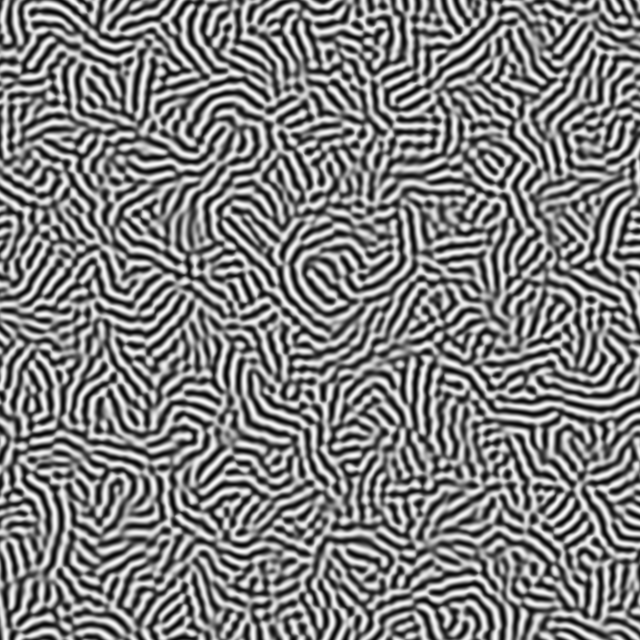
Reproduce this pattern procedurally as a WebGL 1 fragment shader.

```glsl
precision highp float;

uniform vec2 u_resolution;

#define STRIPE_COUNT 51.0   // stripe periods across the canvas
#define CELL_SIZE 0.85      // wavelet cell, in stripe periods
#define WAVELET_RADIUS 3.0  // wavelet reach, in cells (at most 3)
#define DOMAIN_SIZE 3.6     // scale of direction changes, in stripe periods
#define SOFTNESS 0.9        // greying where stripes meet or break
#define DARK vec3(0.01)
#define LIGHT vec3(0.99)

const float TAU = 6.2831853;

vec2 hash2(vec2 p) {
  vec3 q = fract(p.xyx * vec3(0.1031, 0.1030, 0.0973));
  q += dot(q, q.yzx + 33.33);
  return fract((q.xx + q.yz) * q.zy);
}

float cornerSlope(vec2 corner, vec2 offset) {
  return dot(hash2(corner) * 2.0 - 1.0, offset);
}

float gradientNoise(vec2 p) {
  vec2 i = floor(p);
  vec2 f = p - i;
  vec2 s = f * f * f * (f * (f * 6.0 - 15.0) + 10.0);
  vec2 e = vec2(1.0, 0.0);
  float low = mix(cornerSlope(i, f), cornerSlope(i + e, f - e), s.x);
  float high = mix(cornerSlope(i + e.yx, f - e.yx), cornerSlope(i + 1.0, f - 1.0), s.x);
  return mix(low, high, s.y);
}

// Smooth field of undirected axes, built from a double-angle vector.
vec2 stripeNormal(vec2 p) {
  float x = gradientNoise(p + 17.3);
  float y = gradientNoise(p + vec2(91.8, 54.6));
  float angle = 0.5 * atan(y, x + 1e-5);
  return vec2(cos(angle), sin(angle));
}

// Sum of oriented wavelets, divided by its local amplitude: -1 to 1.
float labyrinth(vec2 p) {
  vec2 cell = floor(p);
  float wave = 0.0;
  vec2 quadrature = vec2(0.0);
  for (int j = -3; j <= 3; j++) {
    for (int i = -3; i <= 3; i++) {
      vec2 id = cell + vec2(float(i), float(j));
      vec2 site = id + hash2(id + 211.0);
      vec2 d = p - site;
      float window = max(0.0, 1.0 - dot(d, d) / (WAVELET_RADIUS * WAVELET_RADIUS));
      window *= window * window;
      vec2 normal = stripeNormal(site * CELL_SIZE / DOMAIN_SIZE);
      float phase = TAU * (CELL_SIZE * dot(normal, d) + hash2(id + 407.0).x);
      wave += window * cos(phase);
      quadrature += window * sin(phase) * normal;
    }
  }
  return wave / sqrt(wave * wave + dot(quadrature, quadrature) + SOFTNESS);
}

void main() {
  vec2 uv = gl_FragCoord.xy / min(u_resolution.x, u_resolution.y);
  float tone = 0.5 + 0.5 * labyrinth(uv * STRIPE_COUNT / CELL_SIZE);
  gl_FragColor = vec4(mix(DARK, LIGHT, tone), 1.0);
}
```
